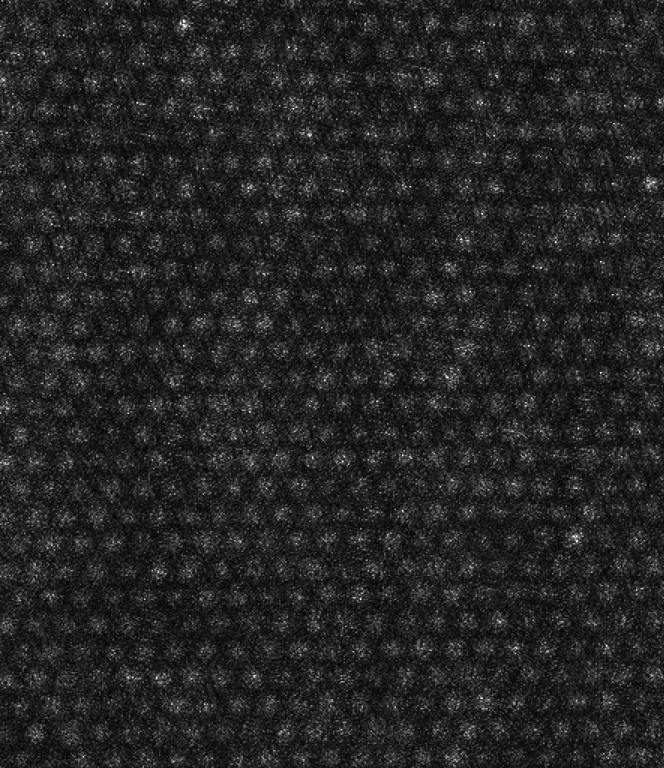
Give the GLSL for this pattern, as a WebGL 2 fragment shader.

```glsl
#version 300 es
precision highp float;
// Dark grainy cloth with staggered rows of soft, pale woven dots.

uniform vec2 u_resolution;
out vec4 fragColor;

// Lengths are fractions of the canvas height.
const vec2 CELL = vec2(0.0402, 0.0354);    // dot spacing: about 21.5 across, 28 down
const vec2 ANCHOR = vec2(0.3862, 0.4368);  // centre of one dot
const float TILT = 0.01;                   // slight turn of the weave, radians
const float DOT_RADIUS = 0.0090;
const float DOT_JITTER = 0.0016;
const float DOT_LIGHT = 0.165;
const float GROUND_LIGHT = 0.083;
const float FLECK_CHANCE = 0.006;
const float FLECK_RADIUS = 0.0045;
const float FLECK_LIGHT = 0.30;
const float GRAIN_FINE = 512.0;            // grains per canvas height
const float GRAIN_SOFT = 290.0;
const float GRAIN_FINE_SHARE = 0.84;
const float WEAR_SCALE = 9.0;
const float WEAR_AMOUNT = 0.22;
const vec3 TINT = vec3(1.0);               // neutral grey

float hash(vec2 p) {
    return fract(sin(dot(p, vec2(12.9898, 78.233))) * 43758.5453);
}

// Random speckle with mean 1: many dark values and a few bright ones.
float speckle(vec2 cell) {
    float a = max(hash(cell), 0.001);
    float b = max(hash(cell + vec2(37.3, 91.7)), 0.001);
    return -0.5 * log(a * b);
}

// Speckle blended smoothly between lattice points.
float grain(vec2 p) {
    vec2 i = floor(p);
    vec2 f = smoothstep(0.0, 1.0, p - i);
    float low = mix(speckle(i), speckle(i + vec2(1.0, 0.0)), f.x);
    float high = mix(speckle(i + vec2(0.0, 1.0)), speckle(i + 1.0), f.x);
    return mix(low, high, f.y);
}

float valueNoise(vec2 p) {
    vec2 i = floor(p);
    vec2 f = smoothstep(0.0, 1.0, p - i);
    float low = mix(hash(i), hash(i + vec2(1.0, 0.0)), f.x);
    float high = mix(hash(i + vec2(0.0, 1.0)), hash(i + 1.0), f.x);
    return mix(low, high, f.y);
}

float softDot(vec2 d, float radius) {
    return exp(-0.5 * dot(d, d) / (radius * radius));
}

// Light of the nearby dots, each with its own offset, size and strength.
float dots(vec2 p) {
    float c = cos(TILT), s = sin(TILT);
    vec2 d = p - ANCHOR;
    vec2 q = vec2(c * d.x + s * d.y, c * d.y - s * d.x) / CELL;
    float light = 0.0;
    for (int j = -1; j <= 1; j++) {
        float row = floor(q.y + 0.5) + float(j);
        float stagger = 0.5 * mod(row, 2.0);
        for (int i = -1; i <= 1; i++) {
            float column = floor(q.x - stagger + 0.5) + float(i);
            vec2 id = vec2(column, row);
            vec2 jitter = vec2(hash(id + 5.1), hash(id + 17.9)) - 0.5;
            vec2 delta = (q - vec2(column + stagger, row)) * CELL - jitter * 2.0 * DOT_JITTER;
            float strength = mix(0.65, 1.35, hash(id + 29.3));
            float radius = DOT_RADIUS * mix(0.85, 1.15, hash(id + 43.7));
            light += DOT_LIGHT * strength * softDot(delta, radius);
            // A few dots carry a bright fleck of lint.
            float fleck = step(hash(id + 61.3), FLECK_CHANCE);
            light += FLECK_LIGHT * fleck * softDot(delta, FLECK_RADIUS);
        }
    }
    return light;
}

void main() {
    vec2 p = gl_FragCoord.xy / u_resolution.y;
    float wear = 1.0 + WEAR_AMOUNT * (valueNoise(p * WEAR_SCALE) - 0.5);
    float cloth = (GROUND_LIGHT + dots(p)) * wear;
    float fine = grain(p * GRAIN_FINE - 0.5);
    float soft = grain(p * GRAIN_SOFT + 700.0);
    float light = cloth * mix(soft, fine, GRAIN_FINE_SHARE);
    fragColor = vec4(clamp(TINT * light, 0.0, 1.0), 1.0);
}
```
